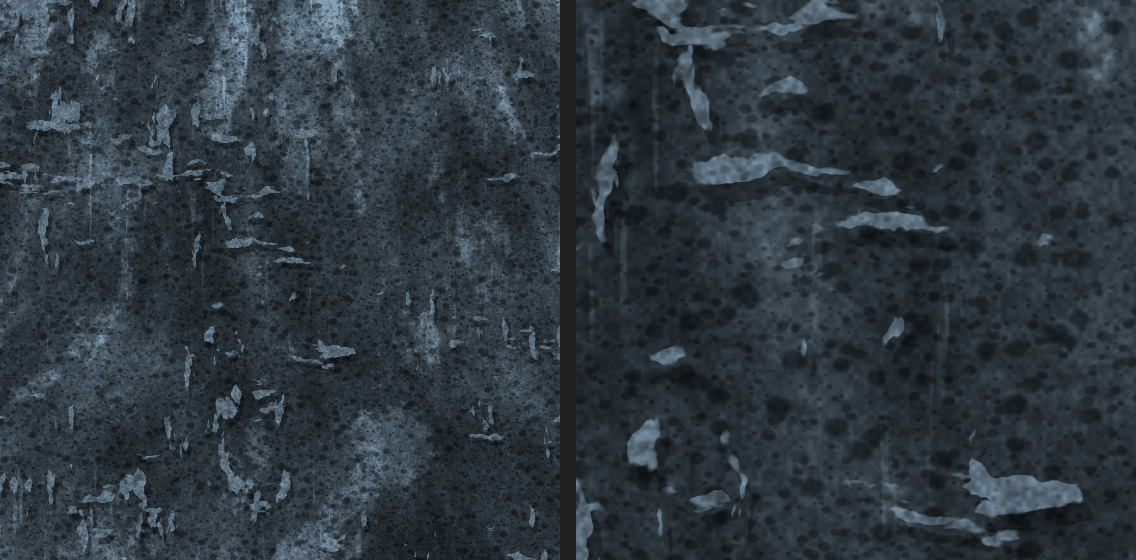
Left, the full canvas; right, a detail of the centre.
A WebGL 2 fragment shader for this texture:

```glsl
#version 300 es
precision highp float;
// Weathered slate-blue wall: worn patches, ragged pale chips, drips and dark pits.

#define TINT vec3(0.73, 0.88, 1.0)
#define BASE_TONE 0.268
#define CHIP_TONE 0.52
#define CHIP_LEVEL 0.765
#define WEAR_LEVEL 0.69
#define WEAR_GAIN 0.46
#define MOTTLE_GAIN 1.25
#define STREAK_GAIN 0.75
#define DRIP_GAIN 0.38
#define GRAIN_GAIN 0.55
#define PIT_GAIN 0.55
#define SHADOW_GAIN 0.38

uniform vec2 u_resolution;
out vec4 fragColor;

float hash(vec2 p) {
  vec3 q = fract(vec3(p.xyx) * 0.1031);
  q += dot(q, q.yzx + 33.33);
  return fract((q.x + q.y) * q.z);
}

float valueNoise(vec2 p) {
  vec2 cell = floor(p), f = fract(p);
  f = f * f * (3.0 - 2.0 * f);
  float low = mix(hash(cell), hash(cell + vec2(1, 0)), f.x);
  float high = mix(hash(cell + vec2(0, 1)), hash(cell + vec2(1, 1)), f.x);
  return mix(low, high, f.y);
}

// Four octaves, range 0..1
float layered(vec2 p) {
  float sum = 0.0, weight = 0.533;
  for (int i = 0; i < 4; i++) {
    sum += weight * valueNoise(p);
    p = p * 2.03 + 19.7;
    weight *= 0.5;
  }
  return sum;
}

// Cellular pits: round hollows of varied radius, mostly small
float pits(vec2 p) {
  vec2 cell = floor(p);
  float depth = 0.0;
  for (int y = -1; y <= 1; y++) {
    for (int x = -1; x <= 1; x++) {
      vec2 id = cell + vec2(x, y);
      vec2 centre = id + vec2(hash(id + 7.1), hash(id + 31.7));
      float size = hash(id + 53.3);
      float radius = 0.08 + 0.5 * size * size * size;
      float d = length((p - centre) * vec2(0.9, 1.15));
      depth = max(depth, smoothstep(radius, radius * 0.45, d) * (0.4 + 0.6 * size));
    }
  }
  return depth;
}

// Ragged flakes, some upright, some lying flat, gathered in clusters
float chips(vec2 p) {
  vec2 ragged = p + 0.013 * (vec2(layered(p * 48.0), layered(p * 48.0 + 9.0)) - 0.5);
  float cluster = layered(p * 4.5 + 3.0) - 0.5;
  float upright = layered(ragged * vec2(40.0, 15.0));
  float flat_ = layered(ragged * vec2(15.0, 44.0) + 20.0) - 0.03;
  float bend = 0.378 + 0.004 * sin(p.x * 37.0) + 0.003 * sin(p.x * 91.0);
  float ledge = smoothstep(0.014, 0.002, abs(ragged.y - bend));
  ledge *= smoothstep(0.42, 0.5, p.x) * smoothstep(0.75, 0.68, p.x);
  float field = max(upright, flat_) + 0.5 * cluster + 0.2 * ledge;
  return smoothstep(CHIP_LEVEL - 0.018, CHIP_LEVEL + 0.018, field);
}

// Large rubbed areas, strongest in a fan at the top and in one corner
float wear(vec2 p, vec2 flow, float fine) {
  float halfWidth = mix(0.02, 0.14, smoothstep(0.5, 1.0, p.y));
  float fan = smoothstep(0.05, -0.05, abs(p.x - 0.51) - halfWidth);
  fan *= smoothstep(0.48, 0.7, p.y);
  float corner = smoothstep(0.24, 0.0, distance(p, vec2(0.03, 1.0)));
  float field = layered(flow * vec2(11.0, 5.0) + 41.0);
  field += 0.2 * fan + 0.2 * corner + 0.14 * (fine - 0.5);
  return smoothstep(WEAR_LEVEL - 0.07, WEAR_LEVEL + 0.07, field);
}

void main() {
  vec2 p = gl_FragCoord.xy / u_resolution.y;

  // Streaks lean outward, with a slow sway
  vec2 flow = p;
  flow.x += 0.8 * (p.x - 0.5) * (p.y - 0.5);
  flow.x += 0.012 * sin(p.y * 9.0 + p.x * 5.0) + 0.006 * sin(p.y * 23.0);

  float fine = layered(p * 95.0);
  float grain = valueNoise(p * 330.0) - 0.5;

  // Layers add up as log brightness
  float light = MOTTLE_GAIN * (layered(p * vec2(5.0, 6.0) + 60.0) - 0.5);
  light += STREAK_GAIN * (layered(flow * vec2(24.0, 5.0) + 80.0) - 0.5);
  light += GRAIN_GAIN * (grain * 0.7 + fine - 0.5);
  light += WEAR_GAIN * wear(p, flow, fine);

  // Thin vertical drips, broken along their length
  float drip = smoothstep(0.66, 0.8, layered(p * vec2(105.0, 8.0) + 5.0));
  light += DRIP_GAIN * drip * smoothstep(0.4, 0.6, layered(p * 7.0 + 33.0));

  // Pits at two sizes, and soft shade below the flakes
  float hollow = max(pits(p * 62.0), 0.8 * pits(p * 125.0 + 11.0));
  light -= PIT_GAIN * hollow;
  float chip = chips(p);
  light -= SHADOW_GAIN * chips(p + vec2(-0.006, 0.011)) * (1.0 - chip);

  float tone = BASE_TONE * exp(light);
  float chipTone = CHIP_TONE * exp(0.4 * grain + 0.5 * (fine - 0.5) - 0.25 * hollow);
  tone = mix(tone, max(tone, chipTone), 0.9 * chip);
  fragColor = vec4(min(tone, 0.72) * TINT, 1.0);
}
```
